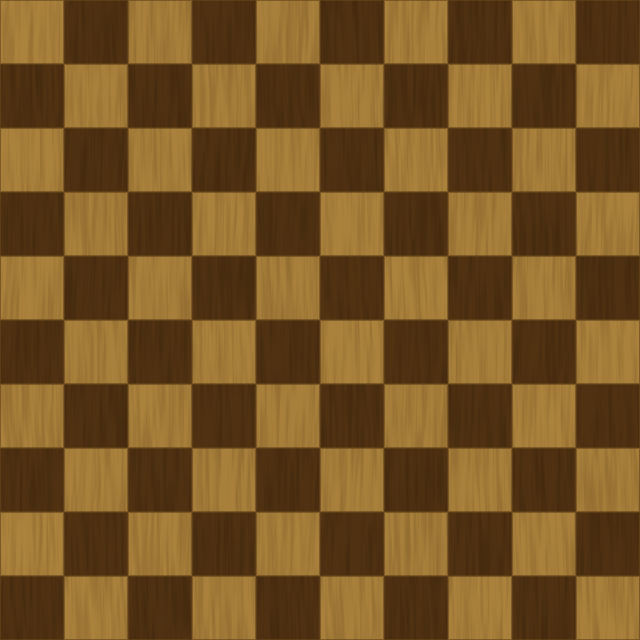
Write a WebGL 1 fragment shader that draws this pattern.

```glsl
precision highp float;

uniform vec2 u_resolution;

#define CELLS 10.0
#define LIGHT_WOOD vec3(0.665, 0.508, 0.235)
#define LIGHT_GRAIN vec3(0.585, 0.435, 0.195)
#define DARK_WOOD vec3(0.314, 0.197, 0.071)
#define DARK_GRAIN vec3(0.268, 0.162, 0.052)
#define SEAM_COLOR vec3(0.40, 0.27, 0.105)
#define SEAM_WIDTH 0.024
#define GRAIN_FREQ 20.0
#define GRAIN_STRETCH 1.3

float hash(vec2 p) {
  vec3 q = fract(vec3(p.xyx) * 0.1031);
  q += dot(q, q.yzx + 33.33);
  return fract((q.x + q.y) * q.z);
}

float noise(vec2 p) {
  vec2 i = floor(p);
  vec2 f = fract(p);
  f = f * f * (3.0 - 2.0 * f);
  return mix(mix(hash(i), hash(i + vec2(1.0, 0.0)), f.x),
             mix(hash(i + vec2(0.0, 1.0)), hash(i + vec2(1.0, 1.0)), f.x), f.y);
}

// Long vertical fibres, different in every tile
float woodGrain(vec2 local, vec2 cell) {
  vec2 seed = 40.0 * vec2(hash(cell + 3.7), hash(cell + 19.1)) + cell * 31.0;
  float lean = (hash(cell + 7.3) - 0.5) * 0.06;
  float x = local.x + lean * local.y
          + 0.02 * (noise(local * vec2(3.0, 2.0) + seed) - 0.5);
  float broad = noise(vec2(x * GRAIN_FREQ, local.y * GRAIN_STRETCH) + seed);
  float fine = noise(vec2(x * GRAIN_FREQ * 2.1, local.y * GRAIN_STRETCH * 1.7) + seed + 57.0);
  return smoothstep(0.2, 1.0, 0.6 * broad + 0.4 * fine);
}

void main() {
  vec2 uv = gl_FragCoord.xy / u_resolution;
  vec2 p = uv * CELLS;
  vec2 cell = floor(p);
  vec2 local = fract(p);
  float pixel = CELLS / min(u_resolution.x, u_resolution.y);

  // Alternating tiles, dark at the lower left
  float isLight = mod(cell.x + cell.y, 2.0);
  float grain = woodGrain(local, cell);
  vec3 color = mix(mix(DARK_WOOD, DARK_GRAIN, grain),
                   mix(LIGHT_WOOD, LIGHT_GRAIN, grain), isLight);

  // Slight tone shift from tile to tile
  color *= 1.0 + 0.02 * (hash(cell + 11.0) - 0.5);

  // Soft worn seam around each tile
  vec2 toEdge = min(local, 1.0 - local);
  float edge = min(toEdge.x, toEdge.y);
  float seam = 1.0 - smoothstep(0.0, max(SEAM_WIDTH, pixel), edge);
  color = mix(color, SEAM_COLOR, 0.85 * seam);

  gl_FragColor = vec4(color, 1.0);
}
```
